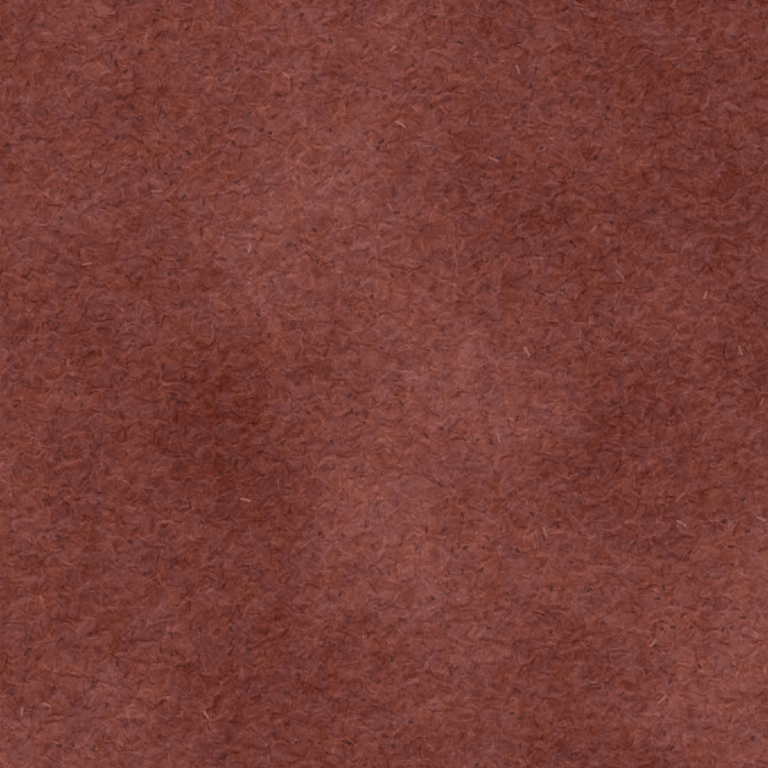
Write a WebGL 2 fragment shader that draws this texture.

```glsl
#version 300 es
precision highp float;
// Reddish-brown suede: soft mottling, matted nap, short fibres, dark pits and pale lint.

uniform vec2 u_resolution;
out vec4 outColor;

const vec3 BASE = vec3(0.475, 0.246, 0.217);
const vec3 TONE_STEP = vec3(0.044, 0.039, 0.038);   // colour change per unit of tone
const vec3 WARM_SHIFT = vec3(0.015, -0.010, -0.040);
const vec3 PIT_COLOR = vec3(0.25, 0.14, 0.15);
const vec3 LINT_COLOR = vec3(0.66, 0.46, 0.43);

const float MOTTLE_SCALE = 3.6;
const float MOTTLE_GAIN = 3.9;
const float NAP_SCALE = 105.0;
const float NAP_GAIN = 2.6;
const float RELIEF_GAIN = 2.3;
const vec2 RELIEF_OFFSET = vec2(-0.0012, 0.0026);
const float DUST_SCALE = 340.0;
const float DUST_GAIN = 1.3;
const float FIBRE_GRID = 58.0;
const float FIBRE_GAIN = 1.15;
const int FIBRE_LAYERS = 3;
const float PIT_GRID = 52.0;
const float LINT_GRID = 26.0;

// Integer hash giving three values in 0..1
vec3 hash3(ivec2 cell, int seed) {
    uvec3 v = uvec3(ivec3(cell, seed)) * 1664525u + 1013904223u;
    v.x += v.y * v.z;
    v.y += v.z * v.x;
    v.z += v.x * v.y;
    v ^= v >> 16u;
    v.x += v.y * v.z;
    v.y += v.z * v.x;
    v.z += v.x * v.y;
    return vec3(v >> 8u) / 16777216.0;
}

// Value noise centred on zero
float noise(vec2 p, int seed) {
    ivec2 i = ivec2(floor(p));
    vec2 f = fract(p);
    f = f * f * (3.0 - 2.0 * f);
    float low = mix(hash3(i, seed).x, hash3(i + ivec2(1, 0), seed).x, f.x);
    float high = mix(hash3(i + ivec2(0, 1), seed).x, hash3(i + ivec2(1, 1), seed).x, f.x);
    return mix(low, high, f.y) - 0.5;
}

mat2 rotation(float angle) {
    float c = cos(angle), s = sin(angle);
    return mat2(c, s, -s, c);
}

// Broad light and dark patches
float mottle(vec2 p) {
    p += 0.05 * vec2(noise(p * 7.0, 1), noise(p * 7.0, 2));
    vec2 q = rotation(0.5) * p * MOTTLE_SCALE;
    return 0.5 * noise(q, 3) + 0.3 * noise(q * 2.3, 4) + 0.2 * noise(q * 5.1, 5);
}

// Height of the matted nap, warped into irregular tufts
float napHeight(vec2 p) {
    vec2 warp = vec2(noise(p * 70.0, 6), noise(p * 70.0, 7));
    vec2 q = rotation(0.35) * (p + 0.012 * warp) * vec2(0.85, 1.1);
    return 0.55 * noise(q * NAP_SCALE, 8) + 0.45 * noise(q * NAP_SCALE * 1.9, 9);
}

// Scattered bent strokes, sizes in cells: x is coverage, y a random tone in -1..1
vec2 strokes(vec2 p, float grid, float chance, float halfLength, float halfWidth, int seed) {
    vec2 g = p * grid;
    float blur = 0.6 * grid / u_resolution.y;
    ivec2 home = ivec2(floor(g));
    vec2 best = vec2(0.0);
    for (int y = -1; y <= 1; y++) {
        for (int x = -1; x <= 1; x++) {
            ivec2 cell = home + ivec2(x, y);
            vec3 place = hash3(cell, seed);
            vec3 shape = hash3(cell, seed + 50);
            if (shape.x > chance) continue;
            vec2 q = rotation(place.z * 6.2832) * (g - vec2(cell) - place.xy);
            q.y -= (shape.y - 0.5) * q.x * q.x;
            float reach = halfLength * mix(0.5, 1.0, shape.y);
            float d = length(vec2(max(abs(q.x) - reach, 0.0), q.y)) - halfWidth;
            float cover = 1.0 - smoothstep(-blur, blur, d);
            if (cover > best.x) best = vec2(cover, shape.z * 2.0 - 1.0);
        }
    }
    return best;
}

void main() {
    vec2 p = gl_FragCoord.xy / u_resolution.y;

    // Tone from patches, lit nap and fine dust
    float height = napHeight(p);
    float relief = height - napHeight(p + RELIEF_OFFSET);
    float tone = MOTTLE_GAIN * mottle(p) + NAP_GAIN * height + RELIEF_GAIN * relief;
    tone += DUST_GAIN * noise(p * DUST_SCALE, 10);

    // Fibres, lighter or darker than the nap
    for (int i = 0; i < FIBRE_LAYERS; i++) {
        vec2 offset = vec2(0.37, 0.61) * float(i);
        vec2 fibre = strokes(p + offset, FIBRE_GRID, 1.0, 0.55, 0.065, 11 + i);
        tone += FIBRE_GAIN * fibre.x * fibre.y;
    }
    vec3 color = BASE + TONE_STEP * tone + WARM_SHIFT * noise(p * 62.0, 20);

    // Pits between tufts and stray lint
    vec2 pit = strokes(p, PIT_GRID, 0.32, 0.12, 0.10, 21);
    color = mix(color, PIT_COLOR, pit.x * (0.40 + 0.20 * pit.y));
    vec2 lint = strokes(p, LINT_GRID, 0.07, 0.16, 0.045, 22);
    color = mix(color, LINT_COLOR, lint.x * (0.40 + 0.25 * lint.y));

    outColor = vec4(clamp(color, 0.0, 1.0), 1.0);
}
```
